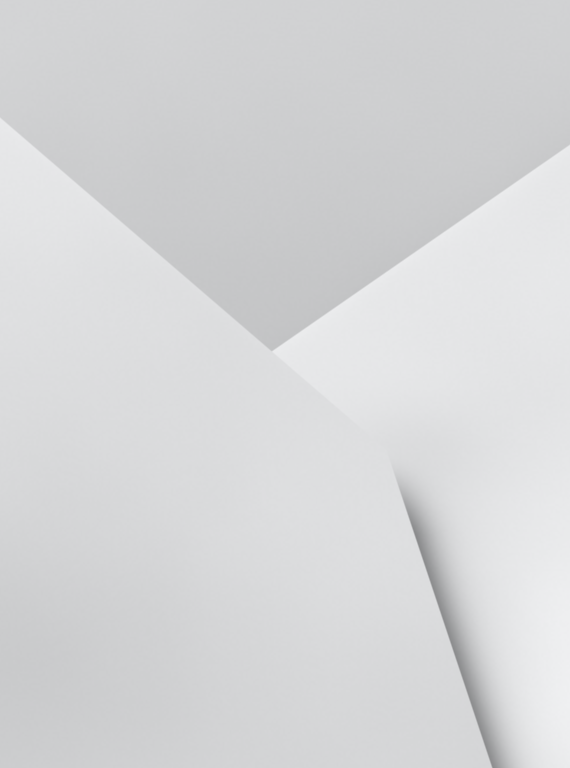
A Shadertoy shader for this background:

```glsl
// Signed distance to the line a-b, negative on its right-hand side
float side(vec2 p, vec2 a, vec2 b) {
    vec2 dir = normalize(b - a), q = p - a;
    return dir.x * q.y - dir.y * q.x;
}

// Soft round spot, 1 at its centre
float spot(vec2 p, vec2 centre, vec2 radius) {
    vec2 q = (p - centre) / radius;
    return exp(-dot(q, q));
}

float hash(vec2 p) {
    return fract(sin(dot(p, vec2(127.1, 311.7))) * 43758.5);
}

float noise(vec2 p) {
    vec2 i = floor(p), f = fract(p);
    f = f * f * (3.0 - 2.0 * f);
    return mix(mix(hash(i), hash(i + vec2(1, 0)), f.x),
               mix(hash(i + vec2(0, 1)), hash(i + vec2(1, 1)), f.x), f.y);
}

void mainImage(out vec4 fragColor, in vec2 fragCoord) {
    vec2 p = fragCoord / iResolution.xy * vec2(0.742, 1.0);
    float blur = 0.6 / iResolution.y + 0.0006;

    // Panel edges
    vec2 corner = vec2(0.503, 0.414);
    float slope = side(p, vec2(0.0, 0.847), corner);
    float fold = side(p, corner, vec2(0.641, 0.0));
    float leftEdge = max(slope, fold);
    float rightEdge = side(p, vec2(0.3555, 0.543), vec2(0.742, 0.811));

    // Back wall, darker toward the junction
    float wall = mix(0.772, 0.822, smoothstep(0.5, 1.05, p.y));
    wall += 0.012 * spot(p, vec2(0.0, 1.0), vec2(0.25, 0.2));
    wall -= 0.012 * exp(-abs(rightEdge) / 0.025);

    // Right panel with the shadow cast beside the fold
    float right = 0.905 + 0.018 * exp(rightEdge / 0.012);
    right -= 0.045 * spot(p, vec2(0.53, 0.40), vec2(0.12, 0.07));
    right -= 0.015 * spot(p, vec2(0.70, 0.48), vec2(0.14, 0.10));
    right += 0.04 * spot(p, vec2(0.76, 0.10), vec2(0.10, 0.22));
    float depth = smoothstep(0.41, 0.30, p.y);
    float gap = max(fold, 0.0);
    right -= depth * (0.27 * exp(-pow(gap / 0.024, 1.4)) + 0.09 * exp(-gap / 0.045));

    // Left panel, shaded at the lower left
    float left = 0.865 + 0.04 * spot(p, vec2(0.0, 0.84), vec2(0.25, 0.22));
    left -= 0.055 * spot(p, vec2(0.0, 0.16), vec2(0.30, 0.22));
    left -= 0.025 * smoothstep(0.35, 0.0, p.y);
    left += 0.012 * spot(p, vec2(0.46, 0.30), vec2(0.18, 0.16));
    left += 0.01 * exp(slope / 0.012) * smoothstep(0.45, 0.60, p.y);

    // Layers from back to front
    float tone = mix(wall, right, smoothstep(blur, -blur, rightEdge - 0.0005));
    tone = mix(tone, left, smoothstep(blur, -blur, leftEdge));

    // Paper mottling and grain
    tone += 0.006 * (noise(p * 14.0) - 0.5) + 0.006 * (noise(p * 330.0) - 0.5);
    fragColor = vec4(tone + vec3(-0.003, 0.0, 0.005), 1.0);
}
```
